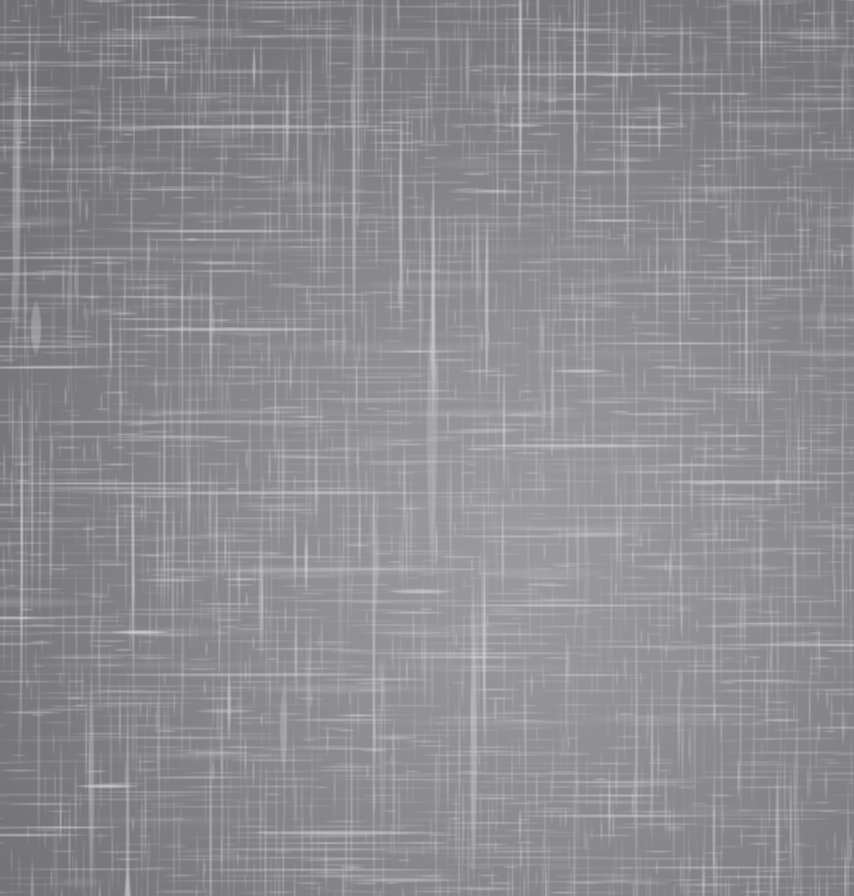
This texture is drawn by a Shadertoy shader. Its source:

```glsl
const vec3 GLOW = vec3(0.605, 0.602, 0.622);
const vec3 SHADE = vec3(0.440, 0.437, 0.457);
const vec3 THREAD = vec3(0.85, 0.85, 0.87);

vec4 hash4(vec2 cell, float seed) {
    vec4 q = fract(vec4(cell.xyx, seed) * vec4(0.1031, 0.1030, 0.0973, 0.1099));
    q += dot(q, q.wzxy + 33.33);
    return fract((q.xxyz + q.yzzw) * q.zywx);
}

// Layered sines that gather threads into loose patches
float patchiness(vec2 p, float seed) {
    float a = sin(17.0 * p.x + 2.5 * sin(11.0 * p.y + seed));
    float b = sin(14.0 * p.y + 2.0 * sin(9.0 * p.x - seed));
    return 0.5 + 0.5 * a * b;
}

// Share of a soft sample that a band of the given half width covers
float bandCoverage(float y, float halfWidth, float blur) {
    float top = min(y + 0.5 * blur, halfWidth);
    float bottom = max(y - 0.5 * blur, -halfWidth);
    return max(top - bottom, 0.0) / blur;
}

// Tapered threads along x, one per cell; size = cell length and row height
float threads(vec2 p, vec2 size, float halfWidth, float density, float blur, float seed) {
    float row = floor(p.y / size.y);
    float shift = hash4(vec2(row, 7.0), seed).x;
    float column = floor(p.x / size.x + shift);
    float clearRows = 0.0;
    for (int i = -1; i <= 1; i++) {
        float cell = column + float(i);
        vec4 h = hash4(vec2(cell + 50.0, row + 50.0), seed);
        vec4 g = hash4(vec2(cell + 90.0, row + 20.0), seed + 3.7);
        float margin = min(0.45, (halfWidth + blur) / size.y);
        vec2 center = vec2(cell - shift + h.x, row + mix(margin, 1.0 - margin, h.y)) * size;
        float halfLength = size.x * mix(0.12, 0.85, h.z * h.z);
        float along = (p.x - center.x) / halfLength;
        float taper = max(1.0 - along * along, 0.0);
        float present = step(h.w, density * mix(0.5, 1.4, patchiness(center, seed)));
        float width = halfWidth * mix(0.45, 1.15, g.x) * taper;
        float strength = mix(0.3, 1.0, g.y) * sqrt(taper);
        clearRows = max(clearRows, present * strength * bandCoverage(p.y - center.y, width, blur));
    }
    return clearRows;
}

float layer(float ink, float cover, float opacity) {
    return 1.0 - (1.0 - ink) * (1.0 - opacity * cover);
}

// All thread sizes running in one direction, from fine to bold
float weave(vec2 p, float blur, float seed) {
    float ink = 0.0;
    for (int i = 0; i < 3; i++) {
        float k = float(i);
        vec2 fine = vec2(0.075 + 0.035 * k, 0.009 + 0.004 * k);
        ink = layer(ink, threads(p, fine, 0.0010, 0.65, blur, seed + 5.3 * k), 0.45);
    }
    ink = layer(ink, threads(p, vec2(0.21, 0.024), 0.0013, 0.65, blur, seed + 21.0), 0.6);
    ink = layer(ink, threads(p, vec2(0.30, 0.055), 0.0018, 0.60, blur, seed + 29.0), 0.8);
    return ink;
}

void mainImage(out vec4 fragColor, in vec2 fragCoord) {
    vec2 p = fragCoord / iResolution.y;
    float blur = max(1.0 / iResolution.y, 0.0024);

    // Off-centre glow fading to the corners
    float d = length((p - vec2(0.58, 0.39)) * vec2(1.05, 1.0));
    vec3 color = mix(GLOW, SHADE, smoothstep(-0.08, 0.88, d));

    // Crossed threads
    float ink = weave(p, blur, 11.0);
    ink = layer(ink, weave(p.yx, blur, 47.0), 0.9);

    // Faint wide brush marks across, and rare thick spindles upright
    ink = layer(ink, threads(p, vec2(0.26, 0.035), 0.0050, 0.6, 0.005, 83.0), 0.17);
    ink = layer(ink, threads(p.yx, vec2(0.24, 0.15), 0.0050, 0.45, blur, 95.0), 0.5);

    fragColor = vec4(mix(color, THREAD, ink), 1.0);
}
```
